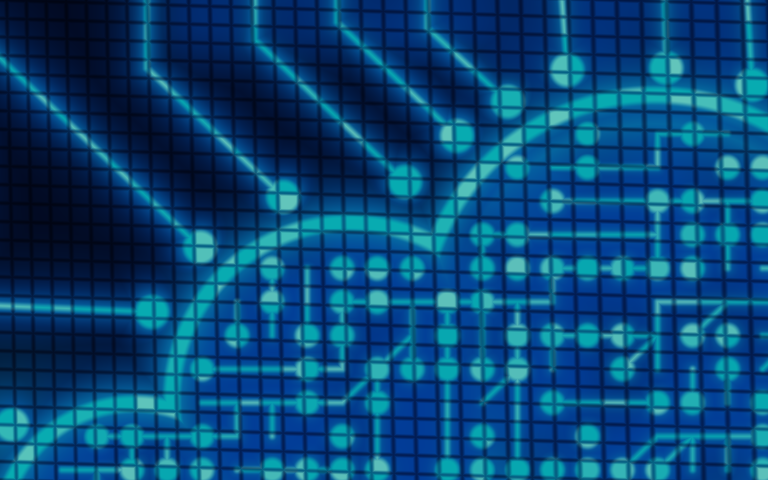
A Shadertoy shader for this background:

```glsl
// Glowing circuit cloud with radiating traces, seen through a dark pixel grid.

const vec3 NAVY  = vec3(0.006, 0.032, 0.12);
const vec3 BLUE  = vec3(0.008, 0.235, 0.59);
const vec3 AZURE = vec3(0.025, 0.47, 0.65);
const vec3 TEAL  = vec3(0.03, 0.69, 0.70);
const vec3 PALE  = vec3(0.48, 0.82, 0.75);
const vec3 GAP_TINT = vec3(0.85, 0.48, 0.56);  // light passed by the screen gaps

const float EDGE = 0.007;           // softness of shapes
const float RIM_WIDTH = 0.016;      // half width of the cloud outline
const float OUTER_TRACE = 0.0045;   // half width of traces outside the cloud
const float INNER_TRACE = 0.0040;   // half width of traces inside the cloud
const float OUTER_PAD = 0.034;      // radius of pads outside the cloud
const float INNER_PAD = 0.024;      // radius of pads inside the cloud
const vec2 NODE_PITCH = vec2(0.073, 0.070);
const vec2 NODE_ORIGIN = vec2(0.494, 0.021);

// Each outer trace: pad centre, then the bend where it turns upward.
const int TRACE_COUNT = 10;
const vec4 TRACES[TRACE_COUNT] = vec4[TRACE_COUNT](
    vec4(0.417, 0.485, -0.20, 1.068), vec4(0.590, 0.590, 0.306, 0.858),
    vec4(0.844, 0.621, 0.531, 0.917), vec4(0.952, 0.717, 0.702, 0.954),
    vec4(1.058, 0.788, 0.890, 0.942), vec4(1.182, 0.854, 1.167, 1.05),
    vec4(1.388, 0.858, 1.383, 1.05),  vec4(1.567, 0.823, 1.554, 1.05),
    vec4(0.317, 0.350, -0.10, 0.367), vec4(0.025, 0.115, -0.20, 0.0));

float hash(vec2 p) {
    vec3 q = fract(p.xyx * vec3(0.1031, 0.1030, 0.0973));
    q += dot(q, q.yzx + 33.33);
    return fract((q.x + q.y) * q.z);
}

float gradientDot(vec2 cell, vec2 offset) {
    float angle = 6.2832 * hash(cell);
    return dot(vec2(cos(angle), sin(angle)), offset);
}

float gradientNoise(vec2 p) {
    vec2 i = floor(p), f = fract(p), u = f * f * (3.0 - 2.0 * f);
    vec2 e = vec2(1.0, 0.0);
    return mix(mix(gradientDot(i, f), gradientDot(i + e, f - e), u.x),
               mix(gradientDot(i + e.yx, f - e.yx), gradientDot(i + 1.0, f - 1.0), u.x), u.y);
}

float segment(vec2 p, vec2 a, vec2 b) {
    vec2 pa = p - a, ba = b - a;
    return length(pa - ba * clamp(dot(pa, ba) / dot(ba, ba), 0.0, 1.0));
}

float cloud(vec2 p) {
    float left = length(p - vec2(0.281, -0.125)) - 0.284;
    float middle = length(p - vec2(0.729, 0.165)) - 0.371;
    float right = length(p - vec2(1.365, 0.308)) - 0.494;
    return min(left, min(middle, right));
}

float outerCircuit(vec2 p) {
    float d = 1.0;
    for (int i = 0; i < TRACE_COUNT; i++) {
        vec2 pad = TRACES[i].xy, bend = TRACES[i].zw;
        float wire = min(segment(p, pad, bend), segment(p, bend, bend + vec2(0.0, 1.0)));
        d = min(d, min(wire - OUTER_TRACE, length(p - pad) - OUTER_PAD));
    }
    return d;
}

// Lattice of pads; links share a direction over short runs of nodes.
float innerCircuit(vec2 p) {
    vec2 base = floor((p - NODE_ORIGIN) / NODE_PITCH + 0.5);
    float d = 1.0;
    for (int j = -1; j <= 1; j++)
    for (int i = -1; i <= 1; i++) {
        vec2 id = base + vec2(i, j);
        vec2 node = NODE_ORIGIN + id * NODE_PITCH;
        if (cloud(node) > -0.045) continue;
        bool row = hash(vec2(floor(id.x / 3.0), id.y) + 41.0) < 0.38;
        bool column = hash(vec2(id.x, floor(id.y / 3.0)) + 83.0) < 0.42;
        vec2 link = row ? vec2(1.0, 0.0) : column ? vec2(0.0, 1.0) : vec2(1.0, 1.0);
        bool linked = row || column || hash(id + 19.0) < 0.2;
        vec2 target = node + link * NODE_PITCH;
        if (linked && cloud(target) < -0.04)
            d = min(d, segment(p, node, target) - INNER_TRACE);
        if (hash(id + 7.0) > 0.5) d = min(d, length(p - node) - INNER_PAD);
    }
    return d;
}

void mainImage(out vec4 fragColor, in vec2 fragCoord) {
    vec2 p = fragCoord / iResolution.y;
    float body = cloud(p);
    float rim = abs(body) - RIM_WIDTH;
    float outer = outerCircuit(p);
    float inner = innerCircuit(p);

    // Blue haze, densest in the cloud and toward the upper right
    float haze = exp(-max(body, 0.0) / 0.09);
    haze = max(haze, 0.78 * smoothstep(0.75, 1.15, p.x));
    haze = max(haze, 0.68 * smoothstep(0.75, 0.96, p.y) * smoothstep(0.15, 0.42, p.x));
    haze = max(haze, 0.9 * exp(-max(outer, 0.0) / 0.05));
    haze *= 0.98 + 0.35 * gradientNoise(p * 5.0);
    vec3 color = mix(NAVY, BLUE, clamp(haze, 0.0, 1.0));

    // Halos around the lit parts, with a wide bloom below the upper rim
    float halo = 0.85 * exp(-max(rim, 0.0) / 0.034);
    halo = max(halo, 0.7 * exp(-max(outer, 0.0) / 0.016));
    halo = max(halo, 0.65 * exp(-max(inner, 0.0) / 0.010));
    halo = max(halo, 0.7 * smoothstep(0.85, 1.15, p.x) * exp(-abs(body + 0.06) / 0.06));
    halo = max(halo, 0.8 * exp(-length(p - vec2(0.0, 0.10)) / 0.10));
    color = mix(color, AZURE, halo);

    // Screen cells, slightly tilted and wider to the right
    vec2 screen = vec2(p.x * (24.5 - 1.9 * p.x) + 0.5 * p.y + 0.16, 26.0 * (p.y + 0.03 * p.x));
    vec2 gap = 0.5 - abs(fract(screen) - 0.5);
    float sparkle = smoothstep(0.45, 0.95, hash(floor(screen)));

    // Lit rim, traces and pads
    float lit = 1.0 - smoothstep(-EDGE, EDGE, min(rim, outer));
    lit = max(lit, 0.95 * (1.0 - smoothstep(-EDGE, EDGE, inner)));
    color = mix(color, mix(TEAL, PALE, 0.85 * sparkle), 0.93 * lit);

    // Soft blue gaps, lighter where they cross bright parts
    vec2 bars = 1.0 - smoothstep(0.0, 0.18, gap);
    float grid = max(bars.x, bars.y);
    vec3 gapColor = mix(color * GAP_TINT, 0.8 * AZURE, lit);
    fragColor = vec4(mix(color, gapColor, grid), 1.0);
}
```
